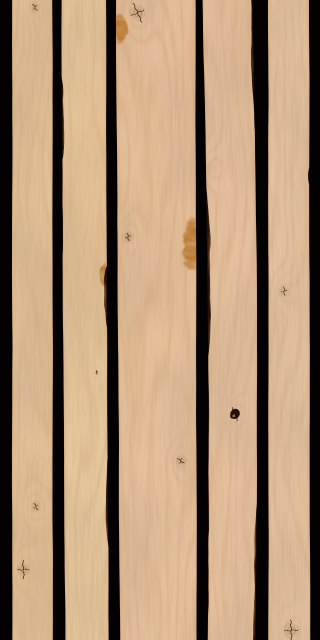
Reproduce this texture procedurally as a Shadertoy shader.

```glsl
// Five pale, rough-edged timber boards with knots, bark and stains on black.

// Canvas units: x runs 0..1, y runs 0..2.
const vec3 GAP = vec3(0.010, 0.003, 0.002);
const vec3 RING = vec3(0.76, 0.55, 0.35);
const vec3 KNOT = vec3(0.60, 0.42, 0.27);
const vec3 CRACK = vec3(0.14, 0.07, 0.04);
const vec3 BARK_OUTER = vec3(0.13, 0.07, 0.04);
const vec3 BARK_INNER = vec3(0.55, 0.33, 0.18);
const vec3 STAIN = vec3(0.70, 0.43, 0.13);
const float RING_DENSITY = 26.0;
const float RING_WARP = 2.6;
const float RING_STRENGTH = 0.20;
const float FIBRE_STRENGTH = 0.045;
const float FIGURE_STRENGTH = 0.035;

// Board edges: left bottom, left top, right bottom, right top.
const int BOARDS = 5;
const vec4 EDGES[BOARDS] = vec4[](
    vec4(.038, .038, .165, .164), vec4(.204, .192, .340, .331),
    vec4(.375, .362, .615, .611), vec4(.648, .633, .799, .789),
    vec4(.839, .838, .969, .966));
const float BOW[BOARDS] = float[](.0, -.001, .0, .009, .0);
const vec3 TINT[BOARDS] = vec3[](
    vec3(.87, .75, .60), vec3(.88, .76, .60), vec3(.87, .73, .59),
    vec3(.87, .73, .60), vec3(.87, .74, .61));

// Knots: x, y, radius, severity (long cracks above 0.7, open hole at 1).
const int KNOTS = 11;
const vec4 KNOT_AT[KNOTS] = vec4[](
    vec4(.109, 1.977, .018, .5), vec4(.112, .417, .017, .5),
    vec4(.073, .220, .020, .8), vec4(.400, 1.260, .019, .6),
    vec4(.565, .560, .018, .6), vec4(.430, 1.960, .024, .8),
    vec4(.734, .706, .016, 1.), vec4(.660, 1.476, .020, .2),
    vec4(.888, 1.090, .020, .5), vec4(.910, .030, .024, .8),
    vec4(.302, .836, .007, .6));

// Bark strips: board * 2 + side, centre y, half length, depth.
const int STRIPS = 9;
const vec4 STRIP[STRIPS] = vec4[](
    vec4(2, 1.63, .13, .013), vec4(2, 1.28, .08, .007),
    vec4(3, 1.07, .10, .016), vec4(3, .43, .14, .013),
    vec4(6, 1.15, .27, .016), vec4(6, .42, .50, .007),
    vec4(7, 1.85, .27, .012), vec4(7, .14, .30, .013),
    vec4(9, 1.45, .03, .007));

// Stains: centre, then radii.
const vec4 STAINS[3] = vec4[](
    vec4(.602, 1.235, .034, .085), vec4(.375, 1.91, .025, .065),
    vec4(.326, 1.14, .016, .050));

float cover(float d) { return clamp(.5 - d * iResolution.x, 0., 1.); }

vec2 hash2(vec2 p) {
    return fract(sin(vec2(dot(p, vec2(127.1, 311.7)), dot(p, vec2(269.5, 183.3)))) * 4375.5);
}

// Layered, turned sines, roughly -1..1.
float waves(vec2 q) {
    float sum = 0., amp = .5;
    for (int i = 0; i < 4; i++) {
        sum += amp * sin(q.x + 1.6 * sin(q.y + float(i)));
        q = mat2(.8, .6, -.6, .8) * q * 1.8 + 2.3;
        amp *= .45;
    }
    return sum;
}

// Distance to the nearest scattered cell point.
float cells(vec2 q) {
    vec2 id = floor(q);
    float best = 2.;
    for (int k = 0; k < 9; k++) {
        vec2 n = id + vec2(k % 3, k / 3) - 1.;
        best = min(best, length(n + hash2(n) - q));
    }
    return best;
}

void mainImage(out vec4 fragColor, in vec2 fragCoord) {
    vec2 p = fragCoord / iResolution.xy * vec2(1, 2);

    // Nearest board and the depth inside each of its edges
    int board = 0;
    vec2 inside = vec2(-1);
    for (int i = 0; i < BOARDS; i++) {
        vec2 edge = mix(EDGES[i].xz, EDGES[i].yw, p.y * .5) + BOW[i] * sin(p.y * 1.571);
        edge += .0012 * vec2(waves(vec2(p.y * 9., i)), waves(vec2(p.y * 8., i + 9)));
        vec2 d = vec2(p.x - edge.x, edge.y - p.x);
        if (min(d.x, d.y) > min(inside.x, inside.y)) { inside = d; board = i; }
    }
    float rim = min(inside.x, inside.y);
    vec2 seed = vec2(17.3, 5.7) * float(board);

    // Growth rings bend around the knots
    float field = p.x * RING_DENSITY + RING_WARP * waves(p * vec2(11., 2.) + seed);
    for (int i = 0; i < KNOTS; i++) {
        vec2 d = (p - KNOT_AT[i].xy) * vec2(1., .6) / KNOT_AT[i].z;
        field += 2.2 * exp(-dot(d, d) * .3);
    }
    float ring = pow(.5 + .5 * sin(6.283 * field), 3.);
    float figure = waves(p * vec2(14., 7.) + seed + 4.);
    float fibre = cells(p * vec2(130., 9.) + seed) - .45;
    vec3 col = mix(TINT[board], RING, RING_STRENGTH * ring * (.6 + .4 * figure));
    col *= 1. + FIGURE_STRENGTH * figure - FIBRE_STRENGTH * fibre;
    col = mix(col, RING, .12 * smoothstep(-.2, .9, waves(p * vec2(5., 1.6) + seed)));
    col = mix(col, RING, .45 * exp(-max(rim, 0.) * 350.));

    // Stains
    for (int i = 0; i < 3; i++) {
        float r = length((p - STAINS[i].xy) / STAINS[i].zw) + .3 * waves(p * vec2(40., 70.));
        float body = .65 + .3 * waves(p * vec2(30., 90.) + 3.);
        col = mix(col, STAIN, body * (1. - smoothstep(.65, 1., r)));
    }

    // Knots with crossed cracks or an open hole
    for (int i = 0; i < KNOTS; i++) {
        vec4 k = KNOT_AT[i];
        vec2 d = p - k.xy;
        float r = length(d) / k.z * (1. + .15 * waves(d * 120. + k.xy * 50.));
        float halo = 1. - smoothstep(.4, 1.3, r);
        col = mix(col, KNOT, halo * k.w * (.35 + .2 * sin(r * 16.)));
        float turn = .5 + 1.1 * hash2(k.xy).x;
        d = mat2(cos(turn), sin(turn), -sin(turn), cos(turn)) * d;
        d += .0015 * sin(d.yx * 300.);
        float reach = k.z * (k.w > .7 ? 1.4 : .7);
        vec2 arm = abs(d) - vec2(reach, reach * .65);
        float crack = min(max(abs(d.y) - .0012, arm.x), max(abs(d.x) - .0009, arm.y));
        col = mix(col, CRACK, cover(crack) * smoothstep(.2, .6, k.w) * .85);
        if (k.w > .95) {
            col = mix(col, CRACK, cover((r - .95) * k.z));
            col = mix(col, RING, .8 * cover(length(d - vec2(.003, -.004)) - .004));
        }
    }

    // Bark, dark outside and red-brown towards the wood
    for (int i = 0; i < STRIPS; i++) {
        int code = int(STRIP[i].x);
        if (code / 2 != board) continue;
        float e = code % 2 == 0 ? inside.x : inside.y;
        float t = (p.y - STRIP[i].y) / STRIP[i].z;
        float depth = STRIP[i].w * sqrt(max(0., 1. - t * t));
        depth *= .8 + .3 * waves(vec2(p.y * 22., i));
        float tone = e / max(depth, .001) + .35 * waves(p * vec2(150., 25.));
        vec3 bark = mix(BARK_OUTER, BARK_INNER, smoothstep(.1, 1., tone));
        col = mix(col, bark, cover(e - depth + 1. / iResolution.x));
    }

    fragColor = vec4(mix(GAP, col, cover(-rim)), 1);
}
```
